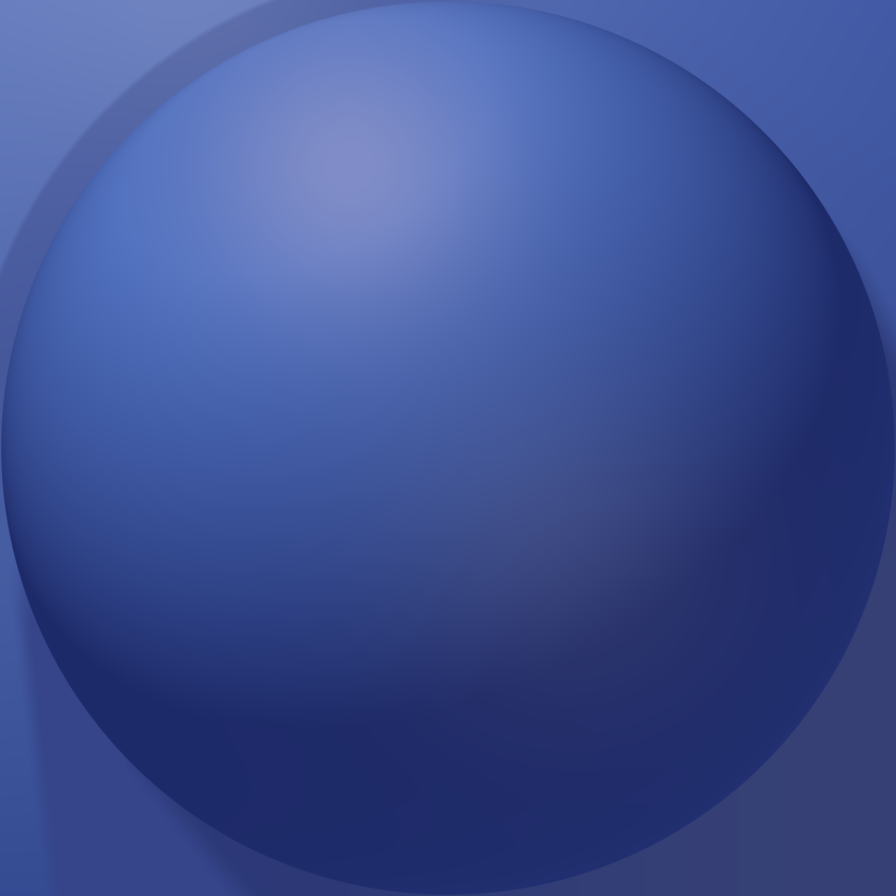
Give the GLSL for this background, as a Shadertoy shader.

```glsl
#define RADIUS 0.4985
#define LIGHT_DIR vec3(-0.35, 0.75, 0.56)
#define BALL_DARK vec3(0.115, 0.165, 0.41)
#define BALL_LIT vec3(0.31, 0.44, 0.75)
#define HIGHLIGHT vec3(0.19, 0.11, 0.03)
#define HIGHLIGHT_POS vec2(0.39, 0.815)
#define FRONT_GLOW vec3(0.07, 0.05, 0.015)
#define PENUMBRA vec3(0.21, 0.27, 0.54)
#define HALO_RADIUS 0.537

// Gaussian falloff around a point
float glow(vec2 p, vec2 center, float spread) {
    vec2 d = p - center;
    return exp(-dot(d, d) / (spread * spread));
}

// Wall gradient with the shadows cast by the ball
vec3 wallColor(vec2 uv) {
    vec3 bottom = mix(vec3(0.205, 0.295, 0.575), vec3(0.20, 0.27, 0.53), uv.x);
    vec3 top = mix(vec3(0.39, 0.48, 0.74), vec3(0.26, 0.355, 0.65), uv.x);
    vec3 color = mix(bottom, top, uv.y);
    color += vec3(0.07, 0.06, 0.03) * glow(uv, vec2(0.25, 1.0), 0.22);

    // Faint halo behind the upper left limb
    float halo = smoothstep(0.004, -0.004, length(uv - 0.5) - HALO_RADIUS);
    halo *= smoothstep(0.35, 0.6, uv.y - uv.x);
    color *= mix(vec3(1.0), vec3(0.86, 0.85, 0.90), halo);

    // Outer shadow at the lower left
    float outer = smoothstep(-0.012, 0.012, uv.x + 0.11 * uv.y - 0.058);
    outer *= smoothstep(0.40, 0.30, uv.y) * smoothstep(0.6, 0.5, uv.x);
    color = mix(color, PENUMBRA, outer);

    // Core shadow towards the lower right
    float leftEdge = smoothstep(-0.025, 0.025, uv.x + 0.81 * uv.y - 0.273);
    float rightEdge = smoothstep(0.04, -0.06, uv.y - 0.70 + 1.8 * (uv.x - 0.957));
    float core = leftEdge * rightEdge * step(0.14, uv.x) * smoothstep(0.78, 0.70, uv.y);
    vec3 coreColor = mix(vec3(0.17, 0.22, 0.465), vec3(0.21, 0.25, 0.46),
                         smoothstep(0.2, 0.9, uv.x) * smoothstep(0.65, 0.35, uv.y));
    return mix(color, coreColor, core);
}

// Diffuse ball with a broad highlight and soft bounce light
vec3 ballColor(vec2 uv) {
    vec2 p = (uv - 0.5) / RADIUS;
    vec3 normal = vec3(p, sqrt(max(0.0, 1.0 - dot(p, p))));
    float rim = (1.0 - normal.z) * (1.0 - normal.z);
    float diffuse = pow(clamp(dot(normal, LIGHT_DIR) / 0.9, 0.0, 1.0), 1.2);
    diffuse = max(0.0, diffuse - 0.25 * rim * (1.0 - diffuse));

    vec3 color = mix(BALL_DARK, BALL_LIT, diffuse);
    color += HIGHLIGHT * glow(uv, HIGHLIGHT_POS, 0.17);
    color += FRONT_GLOW * glow(uv, vec2(0.63, 0.39), 0.20);
    float bounce = smoothstep(0.2, 1.2, p.x - p.y);
    color += vec3(0.015, 0.022, 0.035) * bounce * rim;
    return color;
}

void mainImage(out vec4 fragColor, in vec2 fragCoord) {
    vec2 uv = (fragCoord - 0.5 * iResolution.xy) / iResolution.y + 0.5;
    float pixel = 1.0 / iResolution.y;
    float ball = smoothstep(pixel, -pixel, length(uv - 0.5) - RADIUS);
    fragColor = vec4(mix(wallColor(uv), ballColor(uv), ball), 1.0);
}
```
